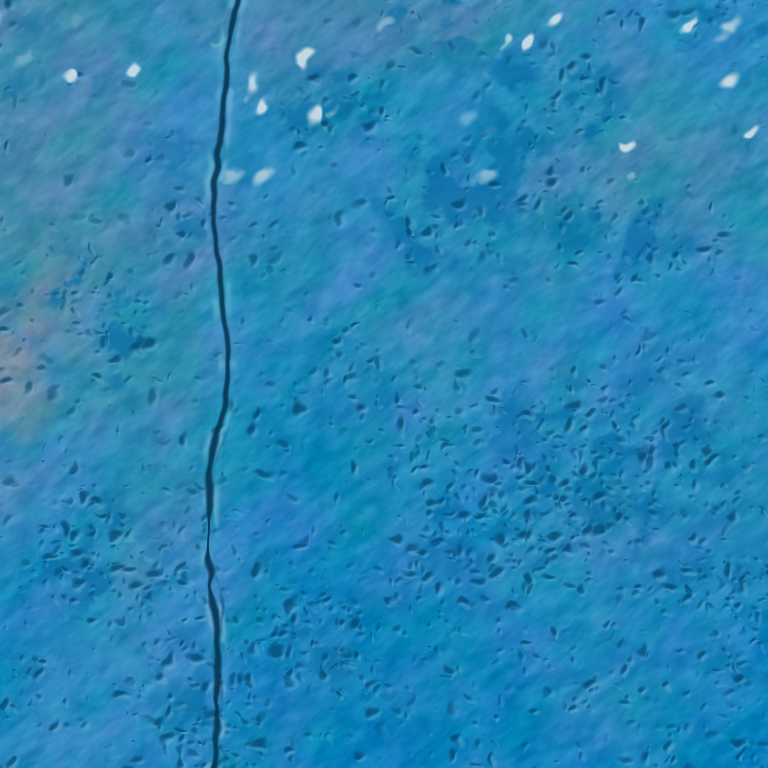
Give the GLSL for this texture, as a Shadertoy shader.

```glsl
// Weathered blue painted plaster: a mottled wash that greys towards the top,
// slanted fine grain, clustered pits with lit rims, pale chips and one long
// vertical crack. Built from value noise, jittered cells and a bent line.

const vec3 DEEP_BLUE  = vec3(0.03, 0.49, 0.73);
const vec3 MID_BLUE   = vec3(0.15, 0.54, 0.735);
const vec3 GREY_BLUE  = vec3(0.27, 0.535, 0.67);
const vec3 WARM_GREY  = vec3(0.45, 0.56, 0.63);
const vec3 BLOTCH     = vec3(0.02, 0.42, 0.64);
const vec3 PIT_COLOR  = vec3(0.01, 0.27, 0.43);
const vec3 RIM_COLOR  = vec3(0.48, 0.72, 0.84);
const vec3 CHIP_COLOR = vec3(0.76, 0.85, 0.89);
const vec3 CRACK_COLOR = vec3(0.02, 0.20, 0.31);

const float GRAIN_ANGLE = 0.65;               // slant of grain and pits
const vec2  LIGHT_SHIFT = vec2(-0.004, 0.005); // pit to rim offset
const float PIT_CELLS   = 44.0;
const float SPECK_CELLS = 80.0;
const float CHIP_CELLS  = 24.0;
const float CRACK_WIDTH = 0.0034;

float hash(vec2 p) {
    vec3 q = fract(vec3(p.xyx) * 0.1031);
    q += dot(q, q.yzx + 33.33);
    return fract((q.x + q.y) * q.z);
}

float noise(vec2 p) {
    vec2 cell = floor(p), f = fract(p);
    f = f * f * (3.0 - 2.0 * f);
    float low  = mix(hash(cell), hash(cell + vec2(1, 0)), f.x);
    float high = mix(hash(cell + vec2(0, 1)), hash(cell + vec2(1, 1)), f.x);
    return mix(low, high, f.y);
}

vec2 rotate(vec2 p, float angle) {
    float c = cos(angle), s = sin(angle);
    return vec2(c * p.x + s * p.y, c * p.y - s * p.x);
}

float fbm(vec2 p) {
    float sum = 0.0, weight = 0.5;
    for (int i = 0; i < 4; i++) {
        sum += weight * noise(p);
        p = rotate(p, 0.9) * 2.03 + 17.0;
        weight *= 0.5;
    }
    return sum / 0.9375;
}

// Soft slanted flakes, one at most per cell; density sets how many show.
float scatter(vec2 p, float cells, float density, float size, float seed) {
    vec2 q = p * cells, base = floor(q);
    float cover = 0.0;
    for (int j = -1; j <= 1; j++)
    for (int i = -1; i <= 1; i++) {
        vec2 cell = base + vec2(i, j);
        vec2 key = cell + seed;
        vec2 jitter = vec2(hash(key), hash(key + 57.0));
        float shown = smoothstep(0.0, 0.2, density - hash(key + 113.0));
        float turn = GRAIN_ANGLE + 1.6 * (hash(key + 171.0) - 0.5);
        float radius = size * mix(0.55, 1.25, hash(key + 229.0));
        vec2 d = rotate(q - cell - 0.1 - 0.8 * jitter, turn);
        float r = length(d / (radius * vec2(1.5, 0.8)));
        cover = max(cover, shown * (1.0 - smoothstep(0.35, 1.25, r)));
    }
    return cover;
}

float pits(vec2 p, float density) {
    float large = scatter(p, PIT_CELLS, density, 0.28, 11.0);
    float small = scatter(p, SPECK_CELLS, density * 0.9, 0.30, 307.0);
    return max(large, 0.7 * small);
}

float crackCentre(float y) {
    float bend = 0.012 * cos(6.2832 * (y - 0.54) / 0.45);
    float wobble = 0.018 * (noise(vec2(y * 15.0, 3.5)) - 0.5);
    float jag = 0.007 * (noise(vec2(y * 55.0, 8.5)) - 0.5);
    return 0.273 + 0.02 * y + bend + wobble + jag;
}

void mainImage(out vec4 fragColor, in vec2 fragCoord) {
    vec2 uv = fragCoord / iResolution.xy;
    vec2 slant = rotate(uv, GRAIN_ANGLE);

    // Broad wash from saturated blue to faded grey
    float patches = fbm(uv * 5.0 + 4.0) - 0.5;
    float fade = 0.20 + 0.62 * uv.y + 0.26 * (0.5 - uv.x) + 1.1 * patches;
    vec3 color = mix(DEEP_BLUE, MID_BLUE, smoothstep(0.0, 0.5, fade));
    color = mix(color, GREY_BLUE, smoothstep(0.45, 1.05, fade));
    float stain = exp(-dot(uv - vec2(0.0, 0.54), (uv - vec2(0.0, 0.54)) * vec2(90, 40)));
    color = mix(color, WARM_GREY, stain * smoothstep(0.25, 0.65, fbm(uv * 12.0)));

    // Violet and teal tints, then slanted grain
    float tint = fbm(slant * vec2(14, 22) + 31.0) - 0.5;
    color += tint * vec3(0.22, -0.04, 0.10);
    float grain = fbm(slant * vec2(38, 85)) - 0.5;
    float fine = noise(slant * vec2(90, 210) + 9.0) - 0.5;
    color += grain * vec3(0.17, 0.14, 0.12) + fine * vec3(0.035, 0.03, 0.025);

    // Clustered pits with a lit rim
    float cluster = smoothstep(0.42, 0.68, fbm(uv * 7.0 + 60.0));
    float lower = 1.0 - smoothstep(0.2, 0.9, uv.y);
    float density = 0.10 + 0.14 * lower + cluster * (0.20 + 0.28 * lower);
    vec2 warp = vec2(noise(uv * 75.0), noise(uv * 75.0 + 40.0)) - 0.5;
    vec2 rough = uv + 0.010 * warp;
    float pit = pits(rough, density);
    float rim = max(pits(rough + LIGHT_SHIFT, density) - pit, 0.0);
    float blotch = cluster * smoothstep(0.48, 0.68, fbm(slant * vec2(24, 36) + 80.0));
    color = mix(color, BLOTCH, 0.65 * blotch);
    color = mix(color, RIM_COLOR, 0.36 * rim);
    color = mix(color, PIT_COLOR, 0.72 * pit);

    // Pale chips near the top
    float chipDensity = 0.20 * smoothstep(0.55, 0.9, uv.y);
    float chip = scatter(rough + 0.008 * warp.yx, CHIP_CELLS, chipDensity, 0.24, 523.0);
    color = mix(color, CHIP_COLOR, min(1.0, 1.3 * chip));

    // Crack, its flaked edges and a loose strand lower down
    float side = uv.x - crackCentre(uv.y);
    float wear = noise(vec2(uv.y * 38.0, 21.0));
    float broken = 1.0 - smoothstep(0.3, 0.55, uv.y);
    float width = CRACK_WIDTH * mix(1.0, 0.35 + 1.3 * wear, 0.35 + 0.65 * broken);
    float line = 1.0 - smoothstep(0.35 * width, 1.6 * width, abs(side));
    float strandGap = 0.013 * smoothstep(0.3, 0.8, noise(vec2(uv.y * 22.0, 44.0)));
    float strand = broken * (1.0 - smoothstep(0.0006, 0.0035, abs(side - strandGap)));
    float flake = smoothstep(0.42, 0.75, noise(uv * vec2(70, 40) + 5.0));
    float edge = exp(-pow((abs(side) - 0.008) / 0.005, 2.0));
    color = mix(color, RIM_COLOR, edge * (0.10 + 0.50 * flake));
    color = mix(color, CRACK_COLOR, max(0.88 * line, 0.5 * strand * wear));

    fragColor = vec4(clamp(color, 0.0, 1.0), 1.0);
}
```
